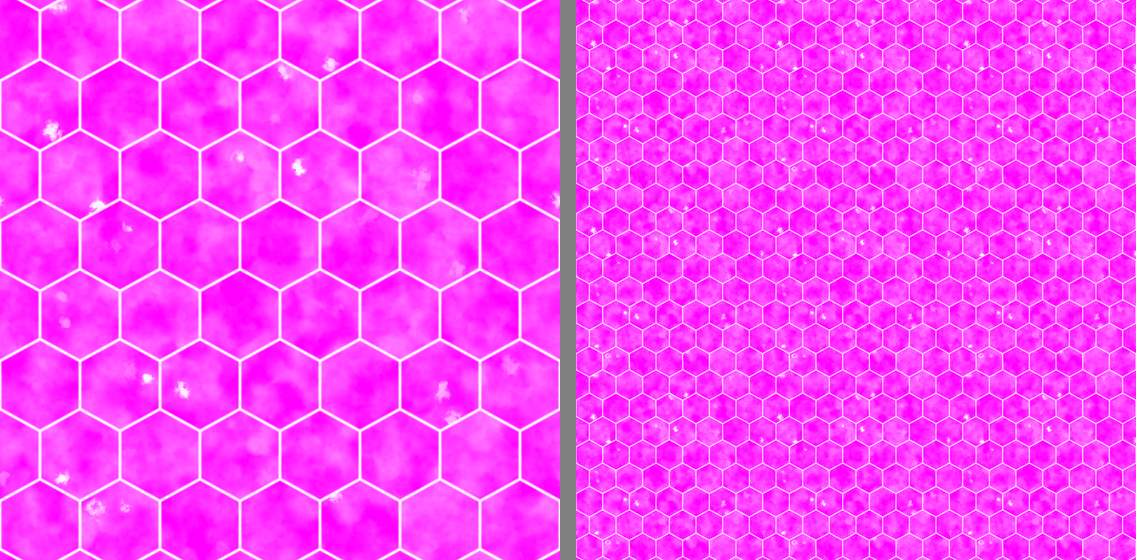
Left: one tile. Right: repeated 3 by 3.
Write a WebGL 1 fragment shader that draws this pattern.

```glsl
precision highp float;

uniform vec2 u_resolution;

#define COLS 7.0
#define ROWS 8.0
#define SLANT 0.55        // rise over run of the sloped hexagon sides
#define LINE_CORE 0.004   // half widths, in cell widths
#define LINE_FADE 0.032
#define LINE_LIGHT 0.95
#define BASE_LIGHT 0.20
#define MOTTLE 0.80
#define CELL_TINT 0.07
#define SPOT_LIGHT 0.95
#define DEEP_COLOR vec3(1.0, 0.0, 1.0)
#define PALE_COLOR vec3(1.0)

const float ASPECT = COLS / ROWS;

vec2 hash2(vec2 p) {
  vec3 h = fract(p.xyx * vec3(0.1031, 0.1030, 0.0973));
  h += dot(h, h.yzx + 33.33);
  return fract((h.xx + h.yz) * h.zy);
}

// Soft cellular noise: blended weights of jittered feature points
float cellNoise(vec2 p, vec2 seed) {
  vec2 base = floor(p);
  vec2 f = p - base;
  float total = 0.025;
  float weight = 0.05;
  for (int y = -1; y <= 1; y++) {
    for (int x = -1; x <= 1; x++) {
      vec2 o = vec2(float(x), float(y));
      vec2 id = base + o + seed;
      vec2 d = o + hash2(id) - f;
      float w = max(0.0, 1.0 - dot(d, d));
      w *= w;
      total += w * hash2(id + 91.0).x;
      weight += w;
    }
  }
  return total / weight;
}

float clouds(vec2 p, vec2 seed) {
  float sum = 0.0;
  float amp = 0.5;
  for (int i = 0; i < 4; i++) {
    sum += amp * cellNoise(p, seed);
    p = mat2(1.6, 1.2, -1.2, 1.6) * p;
    seed += 23.0;
    amp *= 0.5;
  }
  return sum / 0.9375;
}

// Signed distance to the hexagon outline, negative inside
float hexDistance(vec2 q) {
  vec2 a = abs(q);
  float slope = dot(a - vec2(0.25, 0.5 * ASPECT), normalize(vec2(SLANT, 1.0)));
  return max(a.x - 0.5, slope);
}

vec2 cellOffset(vec2 p, vec2 id, float parity) {
  return (p - id - vec2(0.5 + 0.5 * parity, 0.5)) * vec2(1.0, ASPECT);
}

// Ragged pale blotches, mostly faint, a few bright
float blotches(vec2 q, vec2 seed) {
  float grain = clouds(q * 13.0, seed + 310.0) - 0.5;
  float light = 0.0;
  for (int i = 0; i < 2; i++) {
    vec2 key = seed + 170.0 + 13.0 * float(i);
    vec2 place = (hash2(key) - 0.5) * vec2(0.74, 0.82);
    vec2 traits = hash2(key + 5.0);
    float strength = pow(traits.x, 4.0);
    float radius = 0.10 + 0.08 * traits.y;
    float fall = 1.0 - length(q - place) / radius;
    float body = smoothstep(0.15, 0.95, fall + 1.9 * grain) * smoothstep(-0.2, 0.4, fall);
    float glow = 0.2 * smoothstep(-0.6, 1.0, fall);
    light = max(light, strength * (body + glow));
  }
  return min(light, 1.0);
}

void main() {
  vec2 p = gl_FragCoord.xy / u_resolution * vec2(COLS, ROWS);

  // Two interleaved lattices; the smaller distance owns the point
  vec2 evenId = vec2(floor(p.x), 2.0 * floor(p.y * 0.5 + 0.25));
  vec2 oddId = vec2(floor(p.x - 0.5), 2.0 * floor(p.y * 0.5 - 0.25) + 1.0);
  vec2 evenQ = cellOffset(p, evenId, 0.0);
  vec2 oddQ = cellOffset(p, oddId, 1.0);
  float evenD = hexDistance(evenQ);
  float oddD = hexDistance(oddQ);
  bool isEven = evenD < oddD;
  vec2 q = isEven ? evenQ : oddQ;
  vec2 id = mod(isEven ? evenId : oddId, vec2(COLS, ROWS));
  float inset = max(0.0, -min(evenD, oddD));

  // Mottled glaze, different in each cell
  vec2 seed = id * 47.0 + 60.0;
  float light = BASE_LIGHT + CELL_TINT * (hash2(seed + 7.0).x - 0.5);
  light += MOTTLE * (clouds(q * 3.2, seed) - 0.5);
  light = mix(clamp(light, 0.0, 1.0), SPOT_LIGHT, blotches(q, seed));

  // Pale joints
  float pixel = COLS / u_resolution.x;
  float joint = 1.0 - smoothstep(LINE_CORE, max(LINE_FADE, LINE_CORE + pixel), inset);
  light = mix(light, LINE_LIGHT, joint);

  gl_FragColor = vec4(mix(DEEP_COLOR, PALE_COLOR, light), 1.0);
}
```
